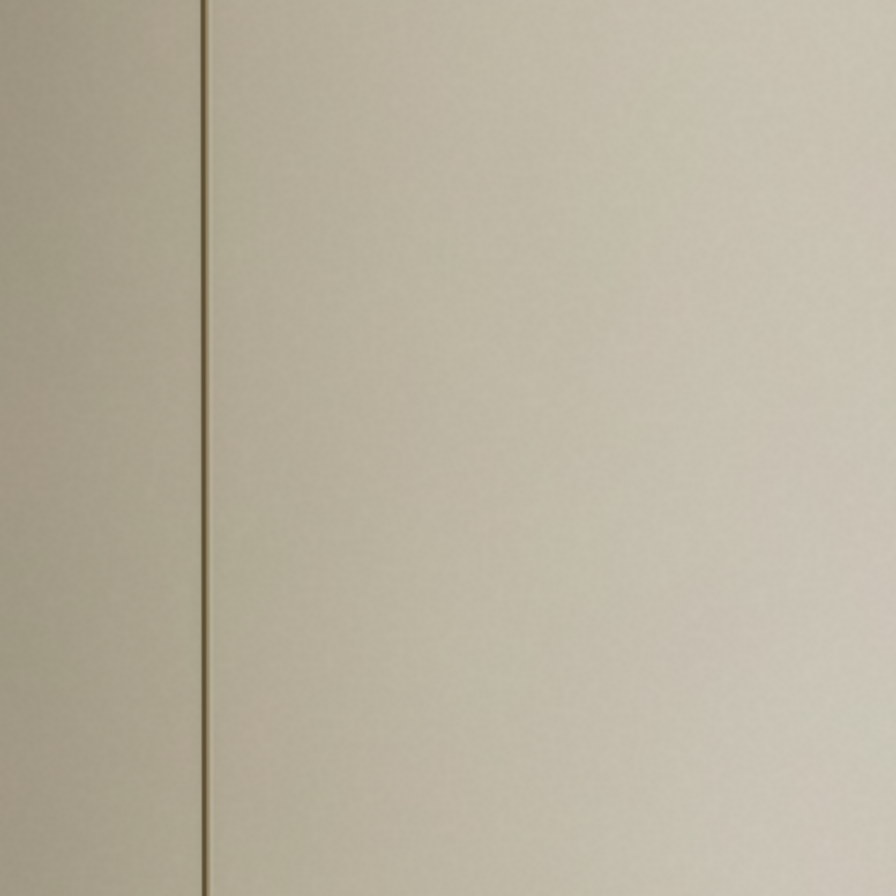
Give the GLSL for this texture, as a WebGL 1 fragment shader.

```glsl
precision highp float;
// Pale beige panel lit from the right, with one thin vertical groove and fine mottling.
uniform vec2 u_resolution;

const vec3 SHADE_EDGE  = vec3(0.620, 0.588, 0.510);
const vec3 SHADE_SEAM  = vec3(0.688, 0.657, 0.575);
const vec3 PANEL_MID   = vec3(0.742, 0.714, 0.641);
const vec3 PANEL_LIGHT = vec3(0.786, 0.762, 0.700);
const vec3 GROOVE_DARK = vec3(0.340, 0.290, 0.180);
const vec3 GROOVE_TAN  = vec3(0.570, 0.505, 0.375);
const vec3 GROOVE_LIP  = vec3(0.735, 0.705, 0.615);
const float SEAM_X = 0.2283;
const float SEAM_LEAN = -0.0015;
const float GROOVE_HALF_WIDTH = 0.0026;
const float GRAIN_CELLS = 120.0;
const float GRAIN_AMOUNT = 0.022;
const float TINT_AMOUNT = 0.006;

vec2 hash2(vec2 p) {
  vec3 q = fract(vec3(p.xyx) * vec3(0.1031, 0.1030, 0.0973));
  q += dot(q, q.yzx + 33.33);
  return fract((q.xx + q.yz) * q.zy);
}

// Distance to the nearest scattered point.
float cellular(vec2 p) {
  vec2 cell = floor(p);
  vec2 f = fract(p);
  float nearest = 2.0;
  for (int j = -1; j <= 1; j++) {
    for (int i = -1; i <= 1; i++) {
      vec2 o = vec2(float(i), float(j));
      vec2 d = o + hash2(cell + o) - f;
      nearest = min(nearest, dot(d, d));
    }
  }
  return sqrt(nearest);
}

// Broad, soft cloudiness from layered, rotated sines.
float layeredSines(vec2 p) {
  float sum = 0.0;
  float amp = 0.5;
  for (int i = 0; i < 4; i++) {
    sum += amp * sin(p.x + 1.3 * sin(p.y)) * cos(p.y * 0.8 + float(i));
    p = mat2(0.8, 0.6, -0.6, 0.8) * p * 1.9 + 1.7;
    amp *= 0.6;
  }
  return sum;
}

// Side lighting: quick rise up to the seam, then a slow rise to the right.
vec3 panelColour(vec2 uv) {
  vec3 c = mix(SHADE_EDGE, SHADE_SEAM, smoothstep(-0.08, 0.30, uv.x));
  c = mix(c, PANEL_MID, smoothstep(0.16, 0.56, uv.x));
  c = mix(c, PANEL_LIGHT, smoothstep(0.42, 0.98, uv.x));
  float cornerShade = (1.0 - smoothstep(0.0, 0.35, uv.x)) * smoothstep(0.5, 1.0, uv.y);
  float cornerGlow = smoothstep(0.75, 0.0, length(uv - vec2(1.05, 0.12)));
  c -= 0.018 * cornerShade;
  return c + vec3(0.010, 0.012, 0.022) * cornerGlow;
}

float band(float d, float halfWidth, float blur) {
  return 1.0 - smoothstep(halfWidth - blur, halfWidth + blur, abs(d));
}

void main() {
  vec2 uv = gl_FragCoord.xy / u_resolution;
  vec3 colour = panelColour(uv);

  // Mottling and faint colour drift
  float coarse = cellular(uv * GRAIN_CELLS * 0.45) - 0.5;
  float fine = cellular(uv * GRAIN_CELLS + 17.0) - 0.5;
  float cloud = layeredSines(uv * 9.0);
  colour += GRAIN_AMOUNT * (0.35 * coarse + 0.55 * fine) + 0.004 * cloud;
  float drift = layeredSines(uv.yx * 16.0 + 4.0);
  colour += TINT_AMOUNT * drift * vec3(1.0, -0.7, 0.5);

  // Groove: soft shadow, tan wall, dark core and a lit lip
  float d = uv.x - SEAM_X - SEAM_LEAN * (uv.y - 0.5);
  float blur = max(0.0018, 0.75 / u_resolution.x);
  colour -= vec3(0.045, 0.038, 0.040) * exp(-abs(d) / 0.006);
  colour = mix(colour, GROOVE_LIP, 0.55 * band(d - 0.0078, 0.0020, blur));
  colour = mix(colour, GROOVE_TAN, 0.80 * band(d - 0.0028, 0.0022, blur));
  colour = mix(colour, GROOVE_DARK, 0.95 * band(d + 0.0010, GROOVE_HALF_WIDTH, blur));

  gl_FragColor = vec4(clamp(colour, 0.0, 1.0), 1.0);
}
```
